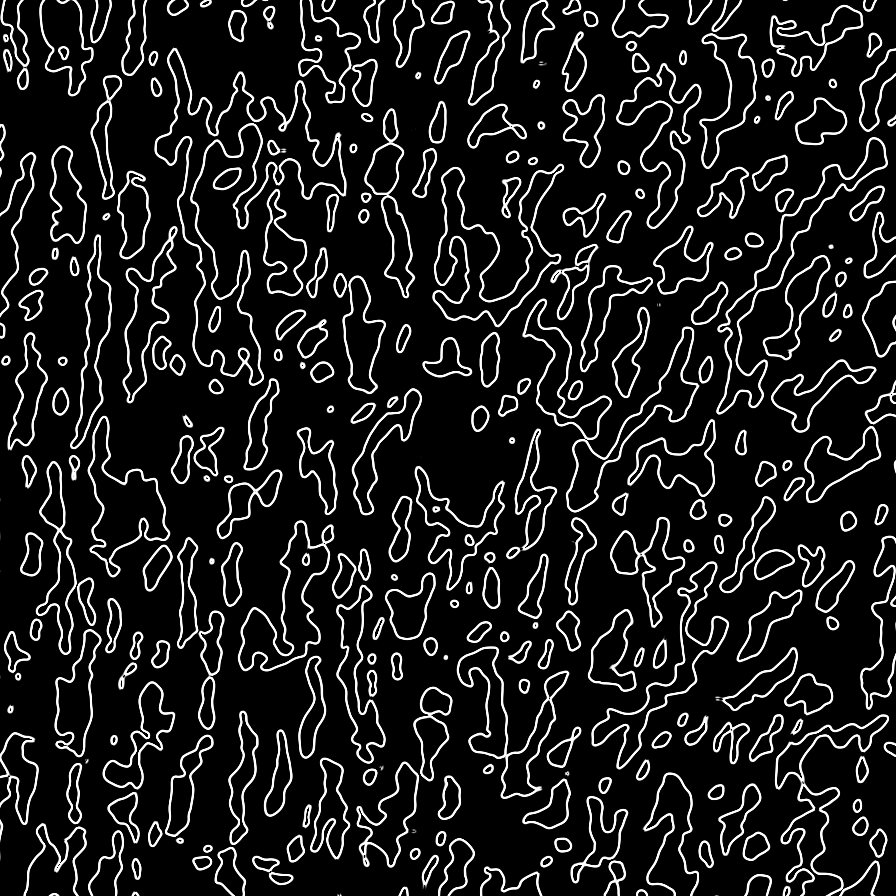
Write a WebGL 1 fragment shader that draws this texture.

```glsl
precision highp float;
// Thin white outlines of slanted, elongated blobs and small dots on black.
uniform vec2 u_resolution;

const vec3 BACKGROUND = vec3(0.0);
const vec3 LINE_COLOR = vec3(1.0);
const float LINE_HALF_WIDTH = 0.00135;
const float LEVEL = 0.135;                  // noise height that is outlined
const vec2 LONG_FREQ = vec2(44.0, 9.5);     // cells across and along the strokes
const vec2 SHORT_FREQ = vec2(42.0, 17.0);
const float LONG_TILT = 0.09;               // lean to the right, in radians
const float SHORT_TILT = 0.46;
const float DOT_FREQ = 48.0;
const float DOT_WEIGHT = 0.5;
const float WARP_FREQ = 14.0;
const float WARP_AMOUNT = 0.018;
const float REGION_FREQ = 3.0;
const float REGION_WOBBLE = 0.8;
const float SLOPE_STEP = 0.0008;
const float TAU = 6.2831853;

float hash(vec2 cell) {
  vec3 h = fract(cell.xyx * vec3(0.1031, 0.1030, 0.0973));
  h += dot(h, h.yzx + 33.33);
  return fract((h.x + h.y) * h.z);
}

// Contribution of the random gradient at one lattice corner
float corner(vec2 cell, vec2 offset) {
  float angle = TAU * hash(cell);
  return dot(vec2(cos(angle), sin(angle)), offset);
}

float gradientNoise(vec2 p) {
  vec2 cell = floor(p);
  vec2 f = p - cell;
  vec2 s = f * f * f * (f * (f * 6.0 - 15.0) + 10.0);
  vec2 e = vec2(1.0, 0.0);
  float low = mix(corner(cell, f), corner(cell + e, f - e), s.x);
  float high = mix(corner(cell + e.yx, f - e.yx), corner(cell + e.xx, f - e.xx), s.x);
  return mix(low, high, s.y);
}

// Noise stretched along an axis that leans right by tilt
float strokes(vec2 p, vec2 freq, float tilt) {
  float c = cos(tilt), s = sin(tilt);
  vec2 axes = vec2(c * p.x - s * p.y, s * p.x + c * p.y);
  return gradientNoise(axes * freq + 71.3);
}

// Signed height: positive inside the blobs
float blobField(vec2 p) {
  vec2 w = p * WARP_FREQ;
  vec2 q = p + WARP_AMOUNT * vec2(gradientNoise(w + 13.7), gradientNoise(w + 57.1));

  // Long upright strokes on the left give way to short slanted ones
  float region = p.x + REGION_WOBBLE * gradientNoise(p * REGION_FREQ + 5.4);
  float slanted = smoothstep(0.2, 0.8, region);
  float upright = 1.0 - slanted;
  float blend = upright * strokes(q, LONG_FREQ, LONG_TILT)
              + slanted * strokes(q, SHORT_FREQ, SHORT_TILT);
  blend /= length(vec2(upright, slanted));  // keep the contrast even

  // Fine round noise roughens the strokes and scatters dots between them
  float dots = gradientNoise(q.yx * DOT_FREQ + 31.9);
  return blend + DOT_WEIGHT * dots - LEVEL;
}

void main() {
  float pixel = 1.0 / min(u_resolution.x, u_resolution.y);
  vec2 p = gl_FragCoord.xy * pixel;

  // Height over slope approximates the distance to the outline
  vec2 e = vec2(SLOPE_STEP, 0.0);
  vec2 slope = vec2(blobField(p + e) - blobField(p - e),
                    blobField(p + e.yx) - blobField(p - e.yx)) / (2.0 * SLOPE_STEP);
  float dist = abs(blobField(p)) / max(length(slope), 0.001);

  float soft = 0.5 * pixel;
  float line = 1.0 - smoothstep(LINE_HALF_WIDTH - soft, LINE_HALF_WIDTH + soft, dist);
  gl_FragColor = vec4(mix(BACKGROUND, LINE_COLOR, line), 1.0);
}
```
